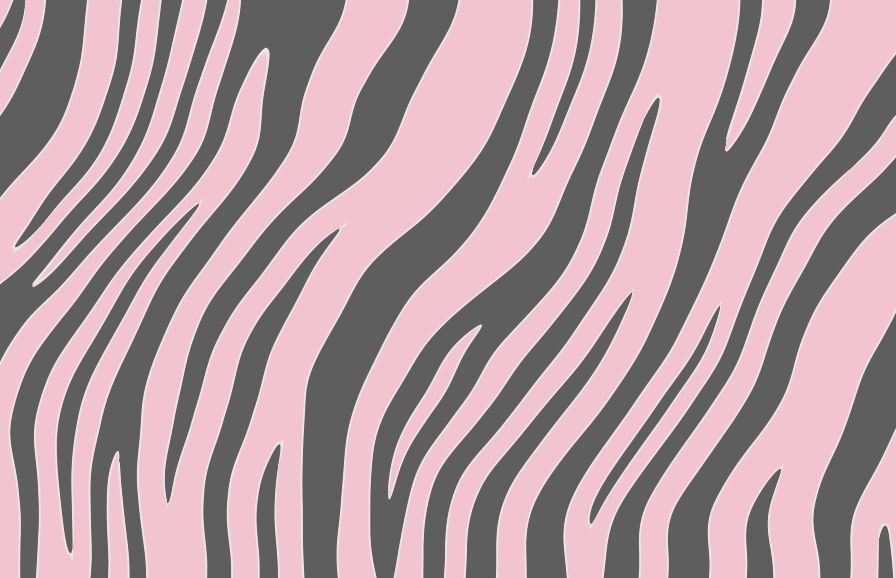
Give the GLSL for this pattern, as a Shadertoy shader.

```glsl
// Zebra hide: slanting grey stripes with pointed forks on pink, edged by a thin pale rim.

const float TAU = 6.2831853;

float hash(vec2 p) {
    vec3 q = fract(p.xyx * vec3(0.1031, 0.1030, 0.0973));
    q += dot(q, q.yzx + 33.33);
    return fract((q.x + q.y) * q.z);
}

float noise(vec2 p) {
    vec2 cell = floor(p), f = fract(p);
    f = f * f * f * (f * (f * 6.0 - 15.0) + 10.0);
    return mix(mix(hash(cell), hash(cell + vec2(1, 0)), f.x),
               mix(hash(cell + vec2(0, 1)), hash(cell + vec2(1, 1)), f.x), f.y);
}

vec2 complexMul(vec2 a, vec2 b) {
    return vec2(a.x * b.x - a.y * b.y, a.x * b.y + a.y * b.x);
}

// Upright at the bottom, leaning right higher up, most strongly near the middle
float stripeCoord(vec2 p) {
    float lean = (0.42 + 0.06 * cos(7.0 * (p.x - 0.9))) * smoothstep(0.05, 1.1, p.y);
    float wobble = 0.15 * (noise(p * vec2(1.8, 2.4) + 20.0) - 0.5)
                 + 0.028 * (noise(p * vec2(5.0, 7.0) + 50.0) - 0.5);
    return 5.2 * (p.x - lean + wobble);
}

// Positive on pink, negative on grey
float hide(vec2 p) {
    float s = stripeCoord(p);
    vec2 wave = vec2(cos(TAU * s), sin(TAU * s));

    // Each pair of phase twists inserts one extra stripe that tapers at both ends
    for (int i = -7; i <= 15; i++) {
        for (int j = -1; j <= 1; j++) {
            vec2 id = vec2(i, j) + 40.0;
            float column = 0.65 * float(i) + 0.5 * hash(id);
            float tipLow = 1.2 * (float(j) + hash(id + 71.0));
            float tipHigh = tipLow + mix(0.45, 0.72, hash(id + 133.0));
            float sLow = round(2.0 * column) * 0.5;
            float sHigh = sLow + 0.5 * floor(2.0 * hash(id + 211.0));
            vec2 high = vec2(s - sHigh, p.y - tipHigh);
            vec2 low = vec2(s - sLow, tipLow - p.y);
            wave = normalize(complexMul(wave, complexMul(high, low)));
        }
    }
    float widthVariation = 0.6 * (noise(p * 3.5 + 90.0) - 0.5);
    return wave.y + 0.13 + widthVariation;
}

void mainImage(out vec4 fragColor, in vec2 fragCoord) {
    float pixel = 1.0 / iResolution.y;
    vec2 p = fragCoord * pixel;

    // Distance to the nearest stripe edge, from the slope of the field
    float e = 0.001;
    float f = hide(p);
    vec2 slope = vec2(hide(p + vec2(e, 0)) - f, hide(p + vec2(0, e)) - f) / e;
    float edge = f / max(length(slope), 0.001);

    vec3 pink = vec3(0.95, 0.77, 0.81);
    vec3 grey = vec3(0.37);
    vec3 rim = vec3(0.93, 0.9, 0.905);

    vec3 light = mix(rim, pink, smoothstep(0.002, 0.0045, edge));
    vec3 color = mix(grey, light, smoothstep(-0.6 * pixel, 0.6 * pixel, edge));
    fragColor = vec4(color, 1.0);
}
```
